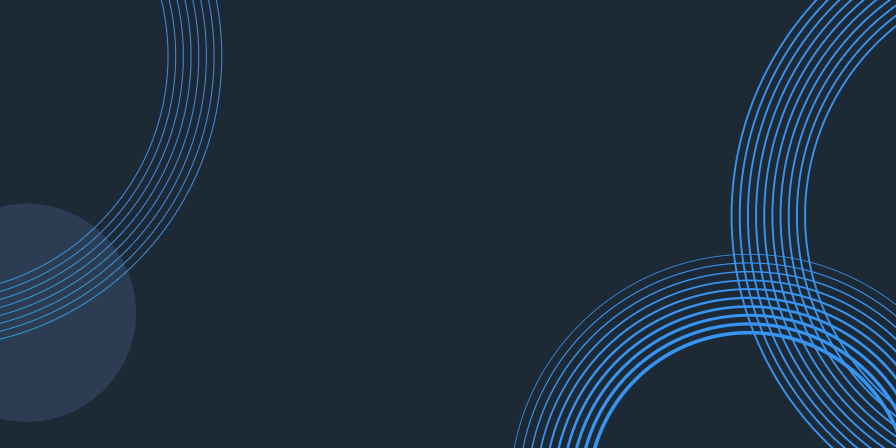
A WebGL 1 fragment shader for this background:

```glsl
precision highp float;

uniform vec2 u_resolution;

// Lengths are in canvas heights.
const vec3 BACKGROUND = vec3(0.117, 0.160, 0.211);
const vec3 DISC_COLOR = vec3(0.172, 0.235, 0.325);
const vec3 LINE_BLUE = vec3(0.215, 0.580, 0.945);
const vec3 LINE_SOFT = vec3(0.250, 0.530, 0.870);
const vec3 LINE_CYAN = vec3(0.170, 0.600, 0.800);

const vec2 DISC_CENTER = vec2(0.060, 0.302);
const float DISC_RADIUS = 0.2435;

const vec2 LEFT_CENTER = vec2(-0.156, 0.875);
const vec2 LEFT_RADII = vec2(0.531, 0.651);
const float LEFT_COUNT = 8.0;
const vec2 LEFT_WIDTHS = vec2(0.0024, 0.0024);

const vec2 RIGHT_CENTER = vec2(2.341, 0.518);
const vec2 RIGHT_RADII = vec2(0.544, 0.708);
const float RIGHT_COUNT = 10.0;
const vec2 RIGHT_WIDTHS = vec2(0.0042, 0.0042);

const vec2 BOTTOM_CENTER = vec2(1.672, -0.1016);
const vec2 BOTTOM_RADII = vec2(0.359, 0.534);
const float BOTTOM_COUNT = 10.0;
const vec2 BOTTOM_WIDTHS = vec2(0.0080, 0.0018);

// Coverage of the half plane where dist is negative.
float fillCoverage(float dist, float pixel) {
  return clamp(0.5 - dist / pixel, 0.0, 1.0);
}

// Evenly spaced concentric lines; radii and widths run from inner to outer.
float ringCoverage(vec2 offset, vec2 radii, float count, vec2 widths, float pixel) {
  float last = count - 1.0;
  float spacing = (radii.y - radii.x) / last;
  float fromInner = length(offset) - radii.x;
  float index = clamp(floor(fromInner / spacing + 0.5), 0.0, last);
  float dist = fromInner - index * spacing;
  float halfWidth = 0.5 * mix(widths.x, widths.y, index / last);
  return fillCoverage(dist - halfWidth, pixel) - fillCoverage(dist + halfWidth, pixel);
}

void main() {
  float pixel = 1.0 / u_resolution.y;
  vec2 p = gl_FragCoord.xy * pixel;

  // Flat ground and disc
  float disc = fillCoverage(length(p - DISC_CENTER) - DISC_RADIUS, pixel);
  vec3 color = mix(BACKGROUND, DISC_COLOR, disc);

  // Fine rings, shifting from blue to cyan toward the lower left
  vec3 leftColor = mix(LINE_CYAN, LINE_SOFT, smoothstep(0.3, 0.65, p.y + 0.3 * p.x));
  float left = ringCoverage(p - LEFT_CENTER, LEFT_RADII, LEFT_COUNT, LEFT_WIDTHS, pixel);
  color = mix(color, leftColor, left);

  // Large rings on the right
  float right = ringCoverage(p - RIGHT_CENTER, RIGHT_RADII, RIGHT_COUNT, RIGHT_WIDTHS, pixel);
  color = mix(color, LINE_BLUE, right);

  // Lower rings, thickening inward
  float bottom = ringCoverage(p - BOTTOM_CENTER, BOTTOM_RADII, BOTTOM_COUNT, BOTTOM_WIDTHS, pixel);
  color = mix(color, LINE_BLUE, bottom);

  gl_FragColor = vec4(color, 1.0);
}
```
